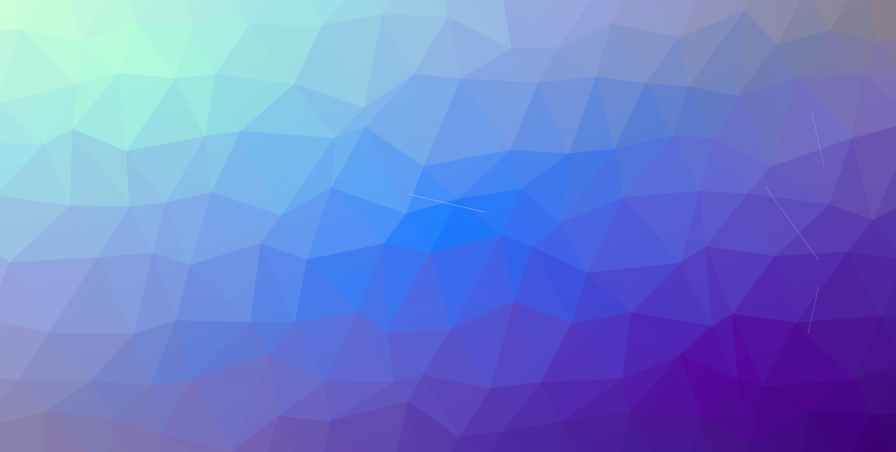
A WebGL 1 fragment shader for this background:

```glsl
precision highp float;
// Low-poly background: a jittered triangle mesh tinted by a mint, blue and purple gradient.
uniform vec2 u_resolution;

float hash(vec2 p) {
  return fract(sin(dot(p, vec2(127.1, 311.7))) * 43758.5453);
}

// Jittered lattice point in units of canvas height; odd rows shift by half a cell.
vec2 meshPoint(vec2 id) {
  vec2 jitter = vec2(hash(id), hash(id + 37.3)) - 0.5;
  vec2 lattice = id + vec2(0.5 * mod(id.y, 2.0), 0.0);
  vec2 point = (lattice + jitter * vec2(0.72, 0.7)) * vec2(0.128, 0.125);
  return point + vec2(0.0, 0.055 + 0.014 * sin(point.x * 9.0 + id.y * 1.7));
}

// Linear progress of x from a to b.
float ramp(float x, float a, float b) {
  return clamp((x - a) / (b - a), 0.0, 1.0);
}

// Smooth colour field; uv runs from the top left to the bottom right.
vec3 gradient(vec2 uv) {
  uv = clamp(uv, 0.0, 1.0);
  float along = 0.5 * (uv.x + uv.y);
  float reach = max(2.0 * min(along, 1.0 - along), 0.001);
  float away = clamp(abs(uv.x - uv.y) / reach, 0.0, 1.0);

  vec3 mint = vec3(0.80, 1.0, 0.85);
  vec3 plum = vec3(0.23, 0.0, 0.45);
  vec3 gray = mix(vec3(0.53, 0.50, 0.54), vec3(0.54, 0.50, 0.65), step(uv.x, uv.y));

  // Vivid ridge along the diagonal
  vec3 ridge = mix(mint, vec3(0.69, 1.0, 0.86), ramp(along, 0.0, 0.16));
  ridge = mix(ridge, vec3(0.30, 0.60, 0.97), ramp(along, 0.16, 0.43));
  ridge = mix(ridge, vec3(0.08, 0.48, 1.0), ramp(along, 0.43, 0.5));
  ridge = mix(ridge, vec3(0.20, 0.38, 0.92), ramp(along, 0.5, 0.58));
  ridge = mix(ridge, vec3(0.28, 0.24, 0.79), ramp(along, 0.58, 0.69));
  ridge = mix(ridge, vec3(0.35, 0.0, 0.61), ramp(along, 0.69, 0.82));
  ridge = mix(ridge, plum, ramp(along, 0.82, 1.0));

  // Muted canvas border, through lilac and gray
  vec3 border = mix(mint, vec3(0.62, 0.88, 0.92), ramp(along, 0.0, 0.18));
  border = mix(border, vec3(0.59, 0.63, 0.86), ramp(along, 0.18, 0.34));
  border = mix(border, gray, ramp(along, 0.34, 0.5));
  border = mix(border, vec3(0.49, 0.44, 0.71), ramp(along, 0.5, 0.6));
  border = mix(border, vec3(0.31, 0.18, 0.65), ramp(along, 0.6, 0.77));
  border = mix(border, plum, ramp(along, 0.77, 1.0));

  return mix(ridge, border, pow(vec3(away + 0.0001), vec3(0.72, 0.8, 1.3)));
}

// Signed distance to a line, positive on its left.
float leftOf(vec2 p, vec2 a, vec2 b) {
  vec2 e = normalize(b - a);
  return e.x * (p.y - a.y) - e.y * (p.x - a.x);
}

// Adds one counter-clockwise facet, weighted by its pixel coverage.
void addFacet(inout vec4 sum, vec2 p, vec2 a, vec2 b, vec2 c) {
  float inside = min(leftOf(p, a, b), min(leftOf(p, b, c), leftOf(p, c, a)));
  float cover = clamp(inside * u_resolution.y + 0.5, 0.0, 1.0);
  if (cover > 0.0) {
    vec2 center = mix((a + b + c) / 3.0, p, 0.12);
    vec2 uv = vec2(center.x * u_resolution.y / u_resolution.x, 1.0 - center.y);
    sum += cover * vec4(gradient(uv), 1.0);
  }
}

// Thin pale seam between two points.
float seam(vec2 p, vec2 a, vec2 b) {
  vec2 e = b - a;
  float d = length(p - a - e * clamp(dot(p - a, e) / dot(e, e), 0.0, 1.0));
  return 1.0 - smoothstep(0.0, 0.001 + 0.5 / u_resolution.y, d);
}

void main() {
  vec2 p = gl_FragCoord.xy / u_resolution.y;
  vec2 cell = floor((p - vec2(0.0, 0.055)) / vec2(0.128, 0.125));

  // Facets of the neighbouring cells
  vec4 sum = vec4(0.0);
  for (int y = -1; y <= 1; y++) {
    for (int x = -2; x <= 1; x++) {
      vec2 id = cell + vec2(float(x), float(y));
      vec2 low0 = meshPoint(id);
      vec2 low1 = meshPoint(id + vec2(1.0, 0.0));
      vec2 top0 = meshPoint(id + vec2(0.0, 1.0));
      vec2 top1 = meshPoint(id + vec2(1.0, 1.0));
      if (mod(id.y, 2.0) < 0.5) {
        addFacet(sum, p, low0, low1, top0);
        addFacet(sum, p, low1, top1, top0);
      } else {
        addFacet(sum, p, low0, top1, top0);
        addFacet(sum, p, low0, low1, top1);
      }
    }
  }
  vec3 color = sum.rgb / max(sum.a, 0.001);

  // A few glinting seams
  vec2 q = vec2(p.x * u_resolution.y / u_resolution.x * 1.985, p.y);
  float glint = 0.4 * seam(q, vec2(0.907, 0.57), vec2(1.073, 0.531));
  glint += 0.25 * seam(q, vec2(1.697, 0.585), vec2(1.813, 0.425));
  glint += 0.2 * seam(q, vec2(1.798, 0.754), vec2(1.826, 0.63));
  glint += 0.2 * seam(q, vec2(1.813, 0.363), vec2(1.79, 0.262));
  color = mix(color, vec3(0.75, 0.8, 0.95), glint);

  gl_FragColor = vec4(color, 1.0);
}
```
